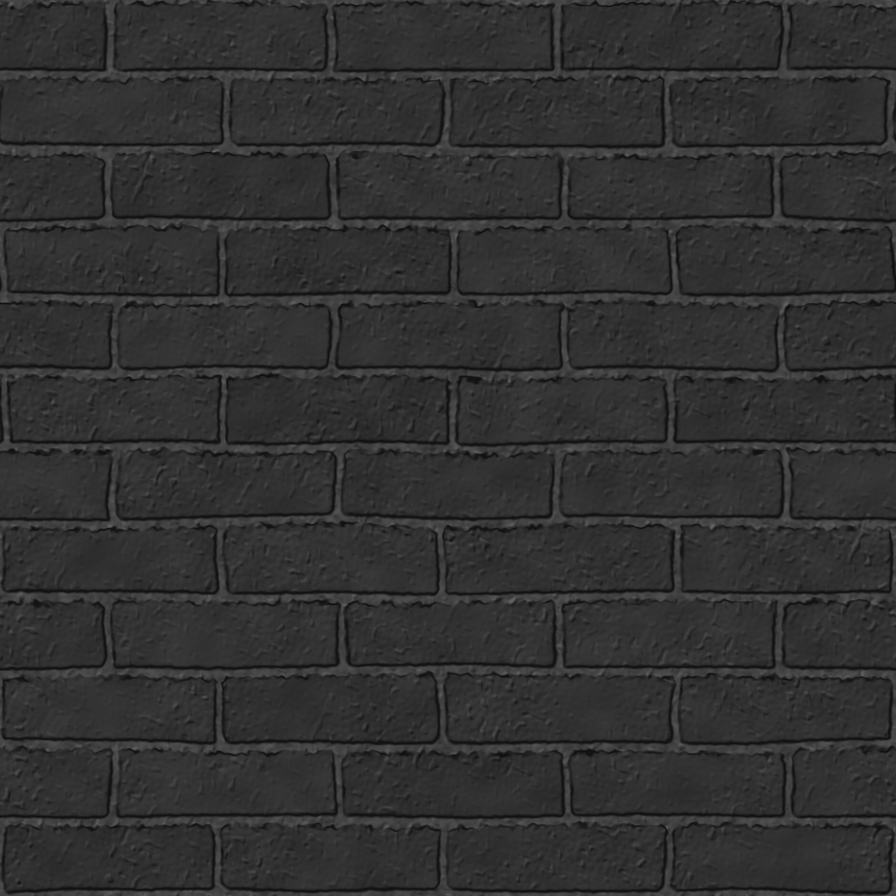
Give the GLSL for this texture, as a WebGL 2 fragment shader.

```glsl
#version 300 es
precision highp float;
// Charcoal painted brick wall in running bond, with embossed grain and ragged mortar.

#define COLUMNS 4.0
#define ROWS 12.0
#define MORTAR_WIDTH vec2(0.0068, 0.0088)
#define CORNER_RADIUS 0.007
#define JOINT_JITTER 0.030
#define ROW_WOBBLE 0.0060
#define EDGE_ROUGHNESS 0.0026
#define GROOVE_WIDTH 0.0020
#define GRAIN_STRENGTH 0.062
#define BRICK_TONE 0.192
#define MORTAR_TONE 0.250
#define GROOVE_TONE 0.060

uniform vec2 u_resolution;
out vec4 fragColor;

// Two pseudo-random values in 0..1 for a lattice cell.
vec2 hash2(vec2 cell) {
    uvec2 h = uvec2(ivec2(cell)) * uvec2(1597u, 3812u) + uvec2(811u, 2741u);
    h = h * 1664525u + 1013904223u;
    h.x += h.y * 1664525u;
    h.y += h.x * 1664525u;
    h ^= h >> 16u;
    h.x += h.y * 1664525u;
    h.y += h.x * 1664525u;
    h ^= h >> 16u;
    return vec2(h & 65535u) / 65535.0;
}

float cornerSlope(vec2 cell, vec2 period, vec2 offset) {
    float angle = 6.2831853 * hash2(mod(cell, period)).x;
    return dot(vec2(cos(angle), sin(angle)), offset);
}

// Gradient noise that wraps once per unit; frequency must be whole.
float noise(vec2 p, vec2 frequency) {
    p *= frequency;
    vec2 i = floor(p), f = p - i;
    vec2 u = f * f * f * (f * (f * 6.0 - 15.0) + 10.0);
    vec2 s = vec2(1.0, 0.0);
    float low = mix(cornerSlope(i, frequency, f),
                    cornerSlope(i + s.xy, frequency, f - s.xy), u.x);
    float high = mix(cornerSlope(i + s.yx, frequency, f - s.yx),
                     cornerSlope(i + s.xx, frequency, f - s.xx), u.x);
    return mix(low, high, u.y);
}

// Surface height: fine grain, raised crumbs and a few sunken pits.
// The whole-number rotation hides the lattice and still wraps.
float relief(vec2 p) {
    vec2 turned = mat2(2.0, 1.0, -1.0, 2.0) * p;
    float crumbs = smoothstep(0.20, 0.50, noise(turned, vec2(47.0)));
    float pits = smoothstep(0.32, 0.54, noise(turned + 0.37, vec2(37.0)));
    return 0.5 * noise(turned + 0.19, vec2(71.0)) + 0.4 * noise(turned, vec2(27.0))
         + 0.9 * crumbs - 0.8 * pits;
}

float roundedBox(vec2 p, vec2 halfSize, float radius) {
    vec2 q = abs(p) - halfSize + radius;
    return length(max(q, 0.0)) + min(max(q.x, q.y), 0.0) - radius;
}

// Horizontal place of a vertical joint, in brick lengths.
float jointPosition(float index, float row) {
    vec2 id = vec2(mod(index, COLUMNS), mod(row, ROWS));
    return index + JOINT_JITTER * (2.0 * hash2(id + 300.0).x - 1.0);
}

void main() {
    vec2 p = gl_FragCoord.xy / u_resolution.y;
    float pixel = 1.0 / u_resolution.y;
    vec2 pitch = 1.0 / vec2(COLUMNS, ROWS);

    // Slightly uneven courses
    vec2 warped = p + ROW_WOBBLE * vec2(noise(p, vec2(17.0)),
                                        noise(p + 0.21, vec2(6.0, 12.0)));

    // Find the brick between its two jittered joints
    float row = floor(warped.y / pitch.y);
    float x = warped.x / pitch.x + 0.5 * mod(row, 2.0);
    float index = floor(x + 0.5);
    if (x < jointPosition(index, row)) index -= 1.0;
    float left = jointPosition(index, row);
    float right = jointPosition(index + 1.0, row);
    vec2 local = vec2((x - 0.5 * (left + right)) * pitch.x,
                      warped.y - (row + 0.5) * pitch.y);
    vec2 brickSize = vec2((right - left) * pitch.x, pitch.y);
    vec2 brickRandom = hash2(vec2(mod(index, COLUMNS), mod(row, ROWS)) + 700.0);

    // Brick outline, more crumbled along the top than the bottom
    float topSide = smoothstep(0.2, 0.42, local.y / pitch.y);
    float leftSide = smoothstep(0.016, 0.006, local.x + 0.5 * brickSize.x);
    float ragged = noise(p, vec2(61.0)) + 0.9 * noise(p + 0.13, vec2(139.0));
    float radius = CORNER_RADIUS * (0.4 + 1.2 * brickRandom.y);
    float d = roundedBox(local, 0.5 * (brickSize - MORTAR_WIDTH), radius);
    d += EDGE_ROUGHNESS * mix(0.5, 1.9, topSide) * ragged;
    float mortar = smoothstep(-0.0006 - pixel, 0.0006 + pixel, d);

    // Grain lit from the upper left, denser in patches and near crumbled edges
    vec2 light = vec2(-0.0010, 0.0014);
    float emboss = relief(p - light) - relief(p + light);
    float patchiness = max(0.3, 0.85 + 1.3 * noise(p + 0.5, vec2(9.0, 14.0)));
    float rim = exp(-pow(d / 0.0055, 2.0));
    float grain = GRAIN_STRENGTH * emboss
                * (mix(patchiness, 0.9, mortar) + 0.7 * rim * topSide);

    // Body tones, with a pale lip where mortar meets the brick
    float brick = BRICK_TONE + 0.018 * (brickRandom.x - 0.5)
                + 0.034 * noise(p, vec2(23.0, 31.0));
    float joint = MORTAR_TONE + 0.07 * noise(p + 0.7, vec2(103.0))
                + 0.05 * noise(p + 0.3, vec2(29.0)) + 0.02 * rim;
    float tone = mix(brick, joint, mortar) + grain;

    // Dark groove inside the outline, broken up along the top and left
    float groove = exp(-pow((d + 0.0017) / GROOVE_WIDTH, 2.0));
    float gaps = 1.5 * noise(p + 0.4, vec2(67.0)) + 0.8 * noise(p, vec2(19.0));
    float broken = clamp(0.5 + gaps, 0.0, 0.95);
    tone = mix(tone, GROOVE_TONE, groove * mix(0.92, broken, max(topSide, 0.7 * leftSide)));

    fragColor = vec4(vec3(clamp(tone, 0.04, 0.38)), 1.0);
}
```
